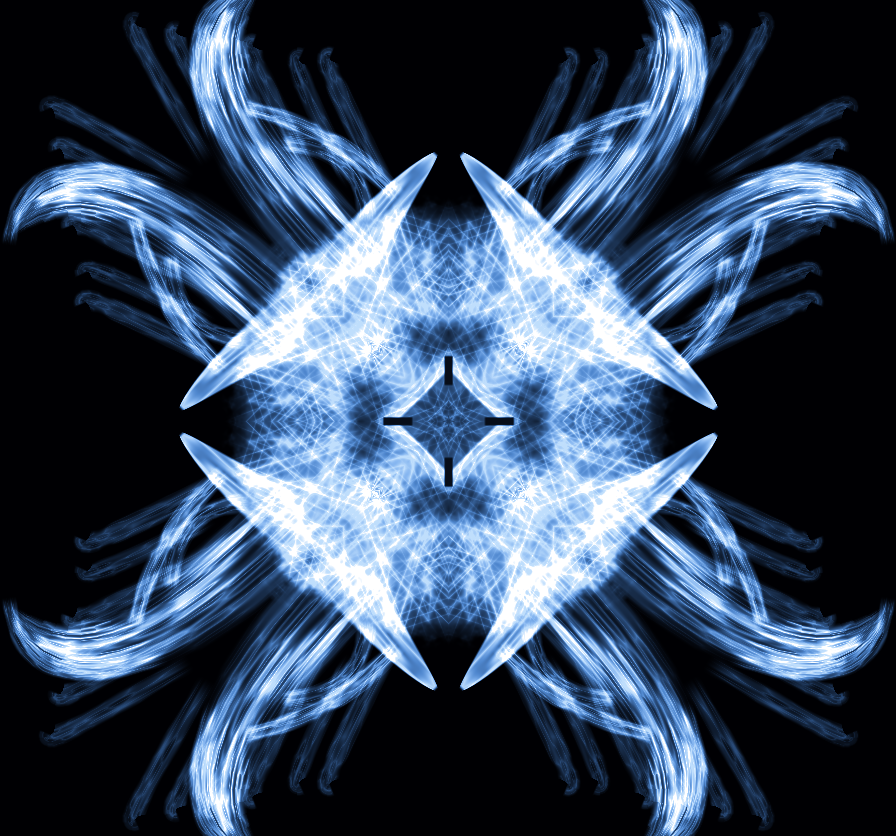
Give the GLSL for this background, as a WebGL 1 fragment shader.

```glsl
precision highp float;
// Eightfold blue flame fractal: woven core, crescent horns and feathered curling arms on black.
uniform vec2 u_resolution;

const float CANVAS_HEIGHT = 7.16;
const vec2 CENTER = vec2(0.5007, 0.496);

float hash(vec2 p) {
  vec3 q = fract(vec3(p.xyx) * 0.1031);
  q += dot(q, q.yzx + 33.33);
  return fract((q.x + q.y) * q.z);
}

float noise(vec2 p) {
  vec2 i = floor(p), f = fract(p);
  f = f * f * (3.0 - 2.0 * f);
  return mix(mix(hash(i), hash(i + vec2(1, 0)), f.x),
             mix(hash(i + vec2(0, 1)), hash(i + vec2(1, 1)), f.x), f.y);
}

float fbm(vec2 p) {
  float sum = 0.0, gain = 0.5;
  for (int i = 0; i < 4; i++) {
    sum += gain * noise(p);
    p = mat2(1.6, 1.2, -1.2, 1.6) * p + 7.3;
    gain *= 0.5;
  }
  return sum;
}

float ridge(vec2 p) { return 1.0 - abs(2.0 * noise(p) - 1.0); }

float blob(vec2 p, vec2 c, float r) { vec2 d = (p - c) / r; return exp(-dot(d, d)); }

float band(float x, float lo, float hi, float soft) {
  return smoothstep(lo - soft, lo + soft, x) * (1.0 - smoothstep(hi - soft, hi + soft, x));
}

// Fine straight fibres running along one angle.
float streaks(vec2 p, float angle, float density) {
  float c = cos(angle), s = sin(angle);
  vec2 q = vec2(c * p.x + s * p.y, c * p.y - s * p.x) + 20.0;
  return pow(ridge(q * vec2(1.7, density)), 4.0) * noise(q * vec2(2.5, 4.0));
}

// Curve coordinates: x runs 0..1 along a quadratic curve, y is signed distance.
vec2 curveSpace(vec2 p, vec2 a, vec2 b, vec2 c) {
  vec2 from = a, best = vec2(0.0, 100.0);
  for (int i = 1; i <= 16; i++) {
    float t = float(i) / 16.0;
    vec2 to = mix(mix(a, b, t), mix(b, c, t), t);
    vec2 dir = to - from, rel = p - from;
    float h = clamp(dot(rel, dir) / dot(dir, dir), 0.0, 1.0);
    float d = length(rel - dir * h);
    float side = dir.x * rel.y - dir.y * rel.x < 0.0 ? -1.0 : 1.0;
    if (d < abs(best.y)) best = vec2(t + (h - 1.0) / 16.0, d * side);
    from = to;
  }
  return best;
}

// Bundle of filaments following curve coordinates.
float fibres(vec2 c, float width, float count, float seed) {
  float u = c.y / width;
  float edge = 1.0 - smoothstep(0.55, 1.0, abs(u) + 0.25 * noise(vec2(c.x * 9.0, seed)));
  float ends = smoothstep(0.0, 0.1, c.x) * (1.0 - smoothstep(0.93, 1.0, c.x));
  float strands = ridge(vec2(c.x * 5.0 + seed, u * count + 40.0));
  float fine = ridge(vec2(c.x * 9.0 + seed, u * count * 2.3 + 80.0));
  return edge * ends * (0.15 + 0.55 * strands * strands + 0.45 * pow(fine, 3.0));
}

float arm(vec2 p) {
  vec2 c = curveSpace(p, vec2(0.9, 0.4), vec2(3.0, 2.7), vec2(3.76, 1.6));
  float width = 0.4 * (1.0 - c.x * c.x * c.x) + 0.04;
  float ragged = c.x + 0.12 * (noise(vec2(c.x * 4.0, c.y * 28.0 + 30.0)) - 0.5);
  float glow = band(ragged, 0.53, 0.82, 0.03)
             + band(ragged, 0.2, 0.37, 0.03) * (1.0 - smoothstep(-0.05, 0.12, c.y));
  float v = fibres(c, width, 8.0, 3.0) * (0.55 + 0.85 * glow);
  // Curled filaments at the tip and loops below the arm.
  v += 0.65 * fibres(curveSpace(p, vec2(2.4, 2.0), vec2(3.65, 2.5), vec2(3.77, 1.5)), 0.09, 3.0, 8.0);
  v += 0.8 * fibres(curveSpace(p, vec2(1.9, 0.42), vec2(2.5, 0.9), vec2(2.7, 1.78)), 0.1, 3.0, 5.0);
  v += 0.6 * fibres(curveSpace(p, vec2(1.7, 0.7), vec2(2.35, 0.7), vec2(2.4, 1.45)), 0.1, 3.0, 11.0);
  return v;
}

float wisps(vec2 p) {
  float v = 0.0;
  for (int i = 0; i < 6; i++) {
    float k = float(i) / 5.0, jitter = hash(vec2(float(i), 4.0));
    vec2 a = mix(vec2(1.95, 0.5), vec2(2.2, 2.05), k);
    vec2 b = mix(vec2(3.15, 1.12), vec2(3.4, 2.74), k) + 0.15 * (jitter - 0.5);
    vec2 c = curveSpace(p, a, b + vec2(0.08, 0.06), b - vec2(0.03, 0.12));
    v += 0.34 * fibres(c, 0.11, 3.0, 9.0 * jitter);
  }
  return v;
}

float horn(vec2 p) {
  vec2 c = curveSpace(p, vec2(2.3, 0.1), vec2(1.98, 0.42), vec2(1.25, 0.95));
  float width = 0.015 + 0.25 * pow(c.x, 0.8);
  float body = (1.0 - smoothstep(0.8, 1.0, abs(c.y) / width)) * smoothstep(0.0, 0.04, c.x);
  float fade = 1.0 - smoothstep(0.6, 1.0, c.x);
  float rim = band(c.y / width, -1.0, -0.65, 0.12);
  return body * fade * (0.42 + 0.3 * rim + 0.55 * ridge(vec2(c.x * 4.0, c.y * 22.0 + 30.0)));
}

// Long thin rays crossing the core.
float rays(vec2 p) {
  float v = 0.0;
  for (int i = 0; i < 16; i++) {
    float k = float(i), a = 6.283 * hash(vec2(k, 1.0));
    vec2 n = vec2(cos(a), sin(a)), rel = p - vec2(hash(vec2(k, 2.0)), hash(vec2(k, 3.0))) * 1.5;
    float along = dot(rel, vec2(-n.y, n.x));
    v += exp(-abs(dot(rel, n)) * 75.0) * exp(-along * along * 2.5);
  }
  return v;
}

float core(vec2 p) {
  float diamond = p.x + p.y;
  float cloud = fbm(p * 5.0 + 3.0);
  float weave = streaks(p, 0.785, 18.0) + streaks(p, -0.785, 20.0) + streaks(p, 0.3, 15.0)
              + streaks(p, 1.25, 17.0) + streaks(p, -0.4, 22.0);
  float v = 0.1 + 0.6 * cloud + 0.42 * weave + 0.38 * rays(p);
  v += 0.25 * blob(p, vec2(1.2, 0.85), 0.45);
  v *= 1.0 - 0.7 * blob(p, vec2(0.73, 0.0), 0.17) - 0.65 * blob(p, vec2(0.68, 0.29), 0.15);
  v *= 1.0 - 0.4 * blob(p, vec2(1.75, 0.1), 0.35);
  // Starburst and bright bands bordering the central diamond.
  vec2 s = p - vec2(0.66, 0.59);
  float spokes = ridge(vec2(atan(s.y, s.x) * 6.0 + 30.0, length(s) * 2.0));
  v += (0.25 + 0.9 * spokes * spokes) * exp(-length(s) * 5.5);
  v += 0.4 * band(diamond, 0.45, 0.62, 0.02) * ridge(vec2(diamond * 28.0, (p.x - p.y) * 4.0));
  float inner = 0.1 + 0.28 * cloud + 0.2 * weave;
  v = mix(inner, v, smoothstep(0.42, 0.46, diamond));
  float bar = band(p.x, 0.31, 0.56, 0.012) * (1.0 - smoothstep(0.025, 0.045, p.y));
  v = mix(v, 0.07, bar);
  float reach = p.x + 0.35 * p.y + 0.5 * (cloud - 0.45);
  return v * (1.0 - smoothstep(1.7, 2.05, reach));
}

vec3 palette(float v) {
  float k = max(v, 0.0) * 5.0;
  vec3 c = mix(vec3(0.0, 0.0, 0.01), vec3(0.08, 0.15, 0.25), clamp(k, 0.0, 1.0));
  c = mix(c, vec3(0.17, 0.31, 0.50), clamp(k - 1.0, 0.0, 1.0));
  c = mix(c, vec3(0.31, 0.53, 0.81), clamp(k - 2.0, 0.0, 1.0));
  c = mix(c, vec3(0.52, 0.71, 0.94), clamp(k - 3.0, 0.0, 1.0));
  c = mix(c, vec3(0.75, 0.87, 0.99), clamp(k - 4.0, 0.0, 1.0));
  return mix(c, vec3(1.0), clamp(k - 5.5, 0.0, 1.0));
}

void main() {
  // Fold the plane into one eighth.
  vec2 p = abs(gl_FragCoord.xy - CENTER * u_resolution) * CANVAS_HEIGHT / u_resolution.y;
  p = vec2(max(p.x, p.y), min(p.x, p.y));
  float outer = (arm(p) + wisps(p)) * smoothstep(1.2, 1.8, p.x + 0.3 * p.y);
  float density = core(p) + outer + horn(p);
  gl_FragColor = vec4(palette(density), 1.0);
}
```
